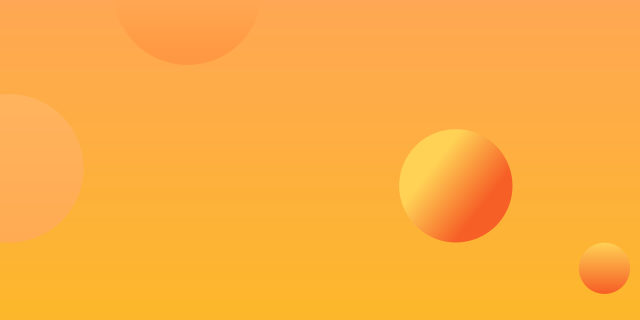
This background is drawn by a Shadertoy shader. Its source:

```glsl
// Warm orange gradient with two faint discs and two glowing yellow-to-red balls.

const vec3 YELLOW = vec3(1.0, 0.825, 0.335);
const vec3 RED = vec3(0.965, 0.375, 0.15);

// Antialiased coverage of a disc; p is in canvas heights.
float disc(vec2 p, vec2 center, float radius) {
    float pixel = 1.0 / iResolution.y;
    return clamp(0.5 - (length(p - center) - radius) / pixel, 0.0, 1.0);
}

void mainImage(out vec4 fragColor, in vec2 fragCoord) {
    vec2 p = fragCoord / iResolution.y;

    // Backdrop
    vec3 color = mix(vec3(0.99, 0.72, 0.165), vec3(1.0, 0.655, 0.33), p.y);

    // Upper disc, fading out towards the top edge
    float fade = smoothstep(1.03, 0.8, p.y);
    color = mix(color, vec3(1.0, 0.595, 0.26), fade * disc(p, vec2(0.586, 1.029), 0.232));

    // Pale disc on the left
    vec3 pale = mix(vec3(1.0, 0.67, 0.325), vec3(1.0, 0.705, 0.365), (p.y - 0.242) / 0.464);
    color = mix(color, pale, disc(p, vec2(0.029, 0.474), 0.232));

    // Large ball, shaded diagonally
    vec2 ballCenter = vec2(1.4245, 0.4193);
    float across = dot(p - ballCenter, vec2(0.79, -0.61));
    vec3 ball = mix(YELLOW, RED, clamp((across + 0.094) / 0.197, 0.0, 1.0));
    color = mix(color, ball, disc(p, ballCenter, 0.177));

    // Small ball, shaded from top to bottom
    vec3 smallBall = mix(RED, YELLOW, clamp((p.y - 0.085) / 0.16, 0.0, 1.0));
    color = mix(color, smallBall, disc(p, vec2(1.889, 0.1615), 0.08));

    fragColor = vec4(color, 1.0);
}
```
